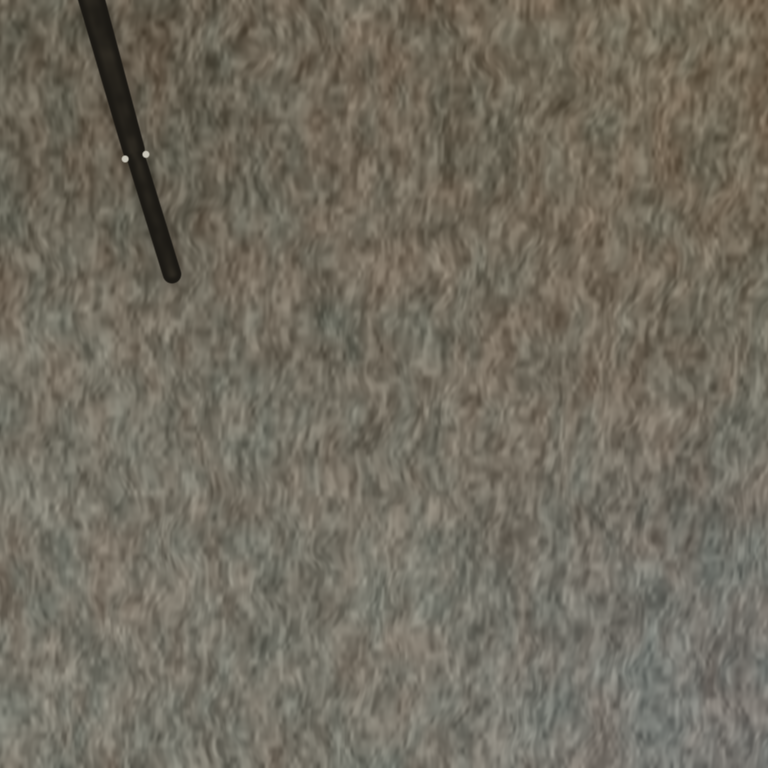
This texture is drawn by a three.js fragment shader. Its source:

```glsl
// Draws a short-pile grey-brown carpet with a dark slender metal leg standing on it.
varying vec2 vUv;

const vec3 TOP_COLOR = vec3(0.420, 0.393, 0.338);
const vec3 BOTTOM_COLOR = vec3(0.470, 0.458, 0.415);
const vec3 WARM_TINT = vec3(0.030, 0.012, -0.004);
const vec3 COOL_TINT = vec3(-0.012, -0.002, 0.022);
const vec3 HUE_SHIFT = vec3(0.020, -0.007, -0.013);
const vec3 LEG_COLOR = vec3(0.105, 0.096, 0.078);
const vec3 LEG_SHEEN = vec3(0.075, 0.068, 0.055);
const vec3 STUD_COLOR = vec3(0.78, 0.77, 0.72);

const vec2 FINE_GRAIN = vec2(210.0, 95.0);   // cells across and up
const vec2 MID_GRAIN = vec2(125.0, 50.0);
const vec2 CLUMP_GRAIN = vec2(48.0, 24.0);
const float FINE_CONTRAST = 0.125;
const float MID_CONTRAST = 0.140;
const float CLUMP_CONTRAST = 0.065;
const float PATCH_CONTRAST = 0.030;
const float LEAN = 0.10;                     // sideways lean of the fibres
const float WAVER = 0.012;

const vec2 LEG_TOP = vec2(0.111, 1.03);
const vec2 LEG_JOINT = vec2(0.174, 0.805);
const vec2 LEG_TIP = vec2(0.224, 0.643);
const float UPPER_RADIUS = 0.0175;
const float JOINT_RADIUS = 0.0145;
const float TIP_RADIUS = 0.0120;
const vec2 STUD_LEFT = vec2(0.163, 0.793);
const vec2 STUD_RIGHT = vec2(0.190, 0.799);
const float STUD_RADIUS = 0.0045;
const float EDGE = 0.0015;

float hash(vec2 p) {
  vec3 q = fract(vec3(p.xyx) * 0.1031);
  q += dot(q, q.yzx + 33.33);
  return fract((q.x + q.y) * q.z);
}

// Smooth value noise, centred on zero.
float noise(vec2 p) {
  vec2 cell = floor(p);
  vec2 f = fract(p);
  f = f * f * (3.0 - 2.0 * f);
  float low = mix(hash(cell), hash(cell + vec2(1.0, 0.0)), f.x);
  float high = mix(hash(cell + vec2(0.0, 1.0)), hash(cell + vec2(1.0, 1.0)), f.x);
  return mix(low, high, f.y) - 0.5;
}

// Signed distance to a tapering rod; y holds the position along it.
vec2 rod(vec2 p, vec2 a, vec2 b, float radiusA, float radiusB) {
  vec2 axis = b - a;
  float along = clamp(dot(p - a, axis) / dot(axis, axis), 0.0, 1.0);
  return vec2(length(p - a - axis * along) - mix(radiusA, radiusB, along), along);
}

float cover(float distance) {
  return 1.0 - smoothstep(-EDGE, EDGE, distance);
}

// Broad light falling across the floor.
vec3 floorTone(vec2 uv) {
  vec3 tone = mix(BOTTOM_COLOR, TOP_COLOR, smoothstep(0.05, 1.0, uv.y));
  tone += WARM_TINT * smoothstep(0.3, 1.0, uv.x) * smoothstep(0.3, 1.0, uv.y);
  tone += COOL_TINT * smoothstep(0.6, 0.0, distance(uv, vec2(1.0, 0.0)));
  tone -= 0.035 * smoothstep(0.38, 0.0, distance(uv, vec2(0.16, 0.92)));
  return tone;
}

// Upright, slightly leaning fibres in several sizes.
vec3 carpet(vec2 uv) {
  float bend = noise(uv * 17.0 + 5.0) + 0.5 * noise(uv * 39.0 + 71.0);
  vec2 p = uv + vec2(WAVER * bend - LEAN * uv.y * uv.x, 0.0);
  p.y += 0.35 * WAVER * noise(uv * 60.0 + 19.0);
  float shade = FINE_CONTRAST * noise(p * FINE_GRAIN + 31.0);
  shade += MID_CONTRAST * noise(p * MID_GRAIN + 107.0);
  shade += CLUMP_CONTRAST * noise(p * CLUMP_GRAIN + 13.0);
  shade += PATCH_CONTRAST * noise(uv * 9.0 + 43.0);
  float hue = noise(uv * 14.0 + 89.0) + noise(p * CLUMP_GRAIN + 151.0);
  return floorTone(uv) + shade * vec3(1.0, 0.99, 0.95) + HUE_SHIFT * hue;
}

void main() {
  vec3 color = carpet(vUv);

  // Soft contact shadow and the two-part leg
  vec2 upper = rod(vUv, LEG_TOP, LEG_JOINT, UPPER_RADIUS, JOINT_RADIUS);
  vec2 lower = rod(vUv, LEG_JOINT, LEG_TIP, TIP_RADIUS, TIP_RADIUS);
  float leg = min(upper.x, lower.x);
  color *= 1.0 - 0.12 * smoothstep(0.018, 0.0, leg);
  float sheen = smoothstep(-0.002, -0.012, leg) * (0.6 + 0.8 * noise(vUv * 70.0));
  color = mix(color, LEG_COLOR + LEG_SHEEN * sheen, cover(leg));

  // Bright studs at the joint
  float stud = min(distance(vUv, STUD_LEFT), distance(vUv, STUD_RIGHT)) - STUD_RADIUS;
  color = mix(color, STUD_COLOR, cover(stud));

  gl_FragColor = vec4(color, 1.0);
}
```
